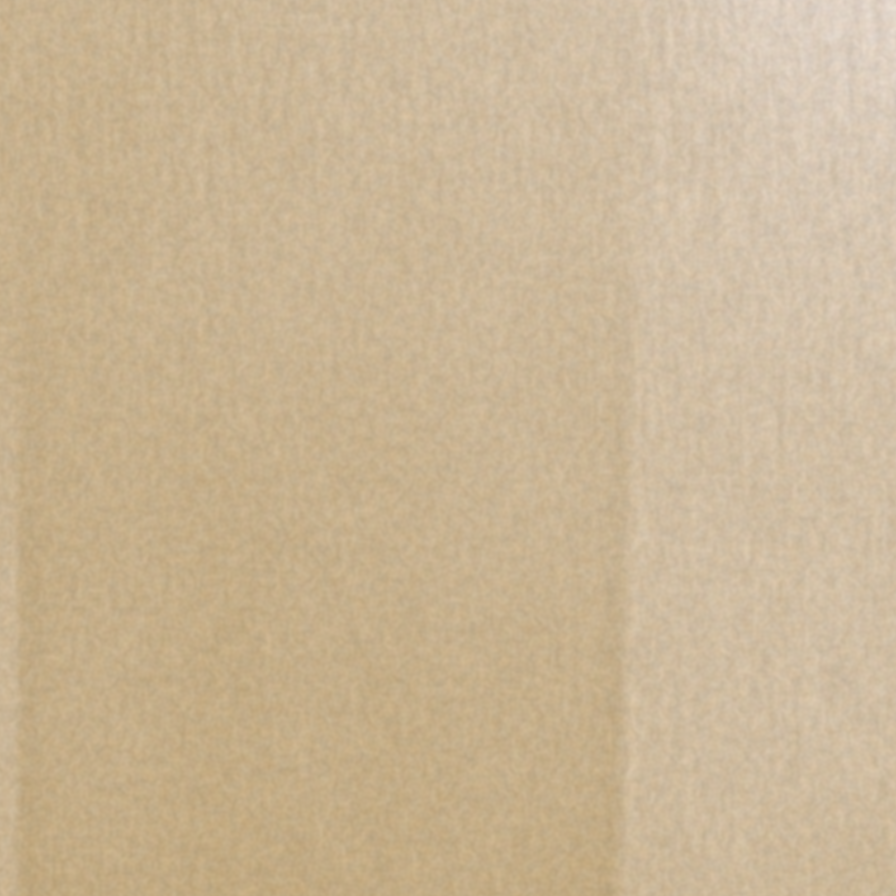
A Shadertoy shader for this texture:

```glsl
// Pale maple boards with a soft glare, a plank seam, faint arched figure and fine mottling.
#define DARK_WOOD vec3(0.757, 0.663, 0.505)
#define PALE_WOOD vec3(0.862, 0.805, 0.742)
#define MOTTLE_SCALE 105.0
#define MOTTLE_STRENGTH 0.042
#define TINT_STRENGTH 0.016
#define STREAK_STRENGTH 0.036
#define ARCH_STRENGTH 0.013
#define SEAM_X 0.688
#define SEAM_LEAN 0.025
#define EDGE_X 0.021

vec2 hashDirection(vec2 cell) {
    vec3 p = fract(cell.xyx * vec3(0.1031, 0.1030, 0.0973));
    p += dot(p, p.yzx + 33.33);
    float angle = 6.2832 * fract((p.x + p.y) * p.z);
    return vec2(cos(angle), sin(angle));
}

// Gradient noise, roughly -0.7 to 0.7
float noise(vec2 p) {
    vec2 cell = floor(p), f = fract(p);
    vec2 s = f * f * f * (f * (f * 6.0 - 15.0) + 10.0);
    vec2 e = vec2(0.0, 1.0);
    float a = dot(hashDirection(cell), f);
    float b = dot(hashDirection(cell + e.yx), f - e.yx);
    float c = dot(hashDirection(cell + e.xy), f - e.xy);
    float d = dot(hashDirection(cell + e.yy), f - e.yy);
    return mix(mix(a, b, s.x), mix(c, d, s.x), s.y);
}

// Broad light falloff: 0 is dark wood, 1 is pale wood
float boardTone(vec2 uv, float rightBoard, float leftSliver) {
    vec2 toGlare = uv - vec2(1.02, 1.03);
    float tone = 0.02 + 0.08 * uv.x + 0.22 * uv.y + 0.46 * uv.x * uv.y;
    tone += 0.38 * exp(-dot(toGlare, toGlare) / 0.07);
    tone += rightBoard * mix(0.31, 0.03, smoothstep(0.1, 1.0, uv.y));
    tone += leftSliver * 0.26 * (1.0 - smoothstep(0.25, 0.75, uv.y));
    return tone + 0.10 * noise(uv * vec2(7.0, 4.0) + 3.7);
}

// Dark nested arches of the cathedral figure
float archFigure(vec2 uv) {
    float dx = uv.x - 0.325 + 0.02 * noise(uv * 9.0);
    float level = uv.y + 34.0 * dx * dx / (1.0 + 8.0 * abs(dx)) + 0.03 * noise(uv * 14.0);
    float line = pow(0.5 + 0.5 * cos((level - 0.40) * 45.0), 5.0);
    float fade = exp(-pow((level - 0.41) / 0.12, 2.0)) * smoothstep(0.16, 0.06, abs(dx));
    return line * fade * smoothstep(0.05, 0.25, uv.y);
}

// Long upright fibres, strongest in the glare and beside the seam
float fibres(vec2 uv, float rightBoard) {
    vec2 p = vec2(uv.x + 0.05 * uv.y + 0.006 * noise(uv * 6.0), uv.y);
    float streak = noise(p * vec2(75.0, 10.0)) + 0.8 * noise(p * vec2(120.0, 28.0) + 41.0);
    float weight = 0.2 + 0.45 * smoothstep(0.45, 1.0, uv.y) + 0.35 * rightBoard;
    return streak * weight;
}

void mainImage(out vec4 fragColor, in vec2 fragCoord) {
    vec2 uv = fragCoord / iResolution.xy;

    // Boards and lighting
    float seam = uv.x - SEAM_X - SEAM_LEAN * uv.y + 0.004 * noise(vec2(3.0, uv.y * 14.0));
    float rightBoard = smoothstep(-0.012, 0.018, seam);
    float leftSliver = 1.0 - smoothstep(EDGE_X - 0.008, EDGE_X + 0.006, uv.x);
    vec3 color = mix(DARK_WOOD, PALE_WOOD, boardTone(uv, rightBoard, leftSliver));

    // Seam: a thin shadow with a broken bright lip
    float lowered = 1.0 - smoothstep(0.45, 0.85, uv.y);
    float lip = exp(-pow((seam - 0.012) / 0.005, 2.0));
    float shadow = exp(-pow((seam + 0.009) / 0.012, 2.0));
    float broken = 0.6 + noise(vec2(uv.x * 60.0, uv.y * 26.0));
    color += lowered * (0.028 * lip * broken - 0.014 * shadow);
    color -= lowered * 0.015 * exp(-pow((uv.x - EDGE_X - 0.014) / 0.012, 2.0));

    // Grain
    color -= ARCH_STRENGTH * archFigure(uv) * vec3(0.9, 1.0, 1.3);
    color += STREAK_STRENGTH * fibres(uv, rightBoard);

    // Fine mottling in brightness and tint
    vec2 p = uv * MOTTLE_SCALE;
    vec2 warp = 0.5 * vec2(noise(p * 0.6 + 17.0), noise(p * 0.6 + 59.0));
    float mottle = noise(p * vec2(1.0, 0.85) + warp) + 0.55 * noise(p * 1.8 + 91.0);
    mottle += 0.35 * noise(p * 0.3 + 7.0);
    color += MOTTLE_STRENGTH * mottle;
    float warmth = noise(p * 0.75 + 131.0);
    float blueness = noise(p * 0.65 + 211.0);
    color += TINT_STRENGTH * (warmth * vec3(1.0, -0.3, -0.6) + blueness * vec3(-0.4, 0.0, 1.6));

    fragColor = vec4(clamp(color, 0.0, 1.0), 1.0);
}
```
